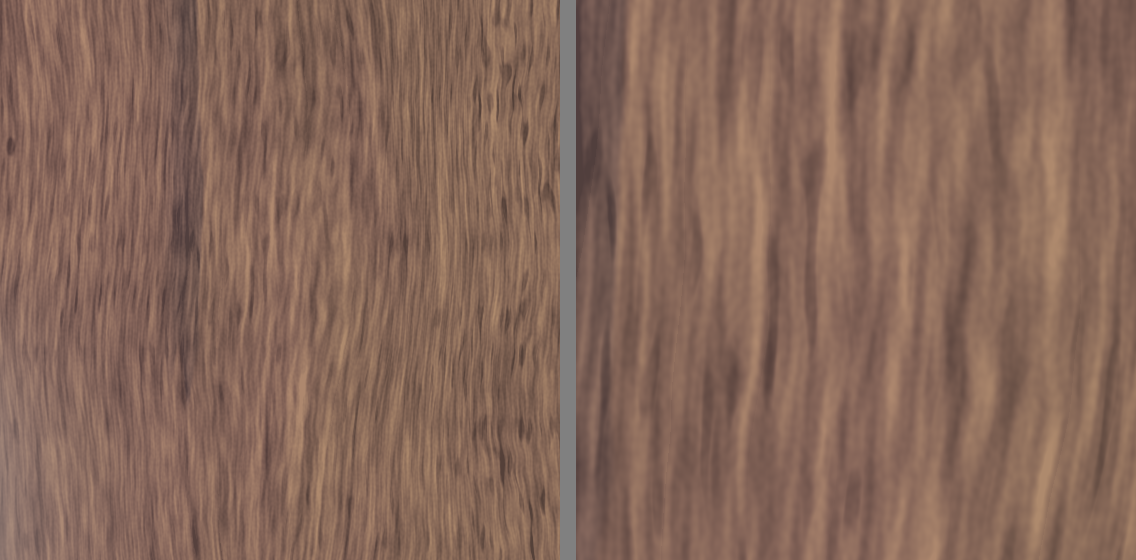
Left: the whole. Right: its middle third, enlarged.
Give the GLSL for this texture, as a Shadertoy shader.

```glsl
// Brown wood board with upright grain, a dark heart streak and a rough right side.
// Gradient noise stretched along y is layered from broad bands to fine fibres,
// on a swaying x axis; the summed tone then picks a colour from a wood ramp.

#define SWAY 0.040
#define BAND_FREQ 27.0
#define RING_FREQ 25.0
#define FIBRE_FREQ 125.0
#define BAND_GAIN 0.30
#define RING_GAIN 0.34
#define FIBRE_GAIN 0.52
#define PORE_GAIN 0.46
#define STREAK_GAIN 0.44
#define DARK_WOOD vec3(0.385, 0.290, 0.260)
#define MID_WOOD vec3(0.522, 0.397, 0.343)
#define LIGHT_WOOD vec3(0.655, 0.512, 0.415)

// Random gradient of a lattice point
vec2 gradientAt(vec2 cell) {
    vec3 p = fract(vec3(cell.xyx) * vec3(0.1031, 0.1030, 0.0973));
    p += dot(p, p.yzx + 33.33);
    float angle = 6.28318 * fract((p.x + p.y) * p.z);
    return vec2(cos(angle), sin(angle));
}

// Gradient noise, roughly -0.7 to 0.7
float noise(vec2 p) {
    vec2 i = floor(p), f = p - i;
    vec2 u = f * f * f * (f * (f * 6.0 - 15.0) + 10.0);
    vec2 e = vec2(0.0, 1.0);
    float low = mix(dot(gradientAt(i), f), dot(gradientAt(i + e.yx), f - e.yx), u.x);
    float high = mix(dot(gradientAt(i + e), f - e), dot(gradientAt(i + e.yy), f - e.yy), u.x);
    return mix(low, high, u.y);
}

// Soft bump of a given centre and half width
float bump(float x, float centre, float width) {
    float d = (x - centre) / width;
    return exp(-d * d);
}

// Grain axis: slow sway, small waviness, a little more on the rough side
float grainAxis(vec2 p, float rough) {
    float x = p.x + SWAY * noise(p * vec2(2.6, 2.0) + 3.7);
    x += 0.010 * noise(p * vec2(6.0, 4.0) + 11.3);
    x += (0.002 + 0.004 * rough) * noise(p * vec2(24.0, 20.0) + 29.1);
    return x - 0.045 * bump(p.x, 0.66, 0.16) * smoothstep(0.0, 0.5, p.y);
}

// Growth rings: bright lines with one crisp and one fading side
float rings(float x, float y) {
    float phase = x * RING_FREQ + 1.3 * noise(vec2(x * 9.0, y * 1.3) + 5.0);
    float f = fract(phase);
    float line = smoothstep(0.15, 0.75, f) * (1.0 - smoothstep(0.86, 1.0, f));
    float strength = 0.60 + 1.3 * noise(vec2(floor(phase) * 0.73, y * 2.2));
    return (line - 0.42) * max(strength, 0.0);
}

// Dark heart streak: crisp right edge, soft left edge, frayed lower end
float heartStreak(vec2 p) {
    float wobble = 0.020 * noise(vec2(1.7, p.y * 4.0)) + 0.006 * noise(vec2(8.3, p.y * 17.0));
    float d = p.x - 0.352 - wobble;
    float body = smoothstep(-0.085, -0.020, d) * (1.0 - smoothstep(-0.002, 0.004, d));
    float end = p.y + 0.12 * noise(vec2(p.x * 55.0, p.y * 3.0));
    return body * smoothstep(0.31, 0.36, end) * (0.85 + 0.7 * noise(vec2(p.x * 22.0, p.y * 4.0)));
}

void mainImage(out vec4 fragColor, in vec2 fragCoord) {
    vec2 p = fragCoord / iResolution.xy;
    float rough = bump(p.x, 0.93, 0.08);
    float x = grainAxis(p, rough);

    // Broad patches and medium bands
    float tone = 0.515 + 0.22 * noise(vec2(x * 5.0, p.y * 2.2) + 17.0);
    tone += BAND_GAIN * noise(vec2(x * BAND_FREQ, p.y * 2.8));
    tone += 0.34 * noise(vec2(x * 62.0, p.y * 4.5) + 41.0);

    // Rings, strongest in the middle of the board
    tone += RING_GAIN * rings(x, p.y) * (0.30 + 0.9 * bump(p.x, 0.52, 0.20));

    // Fine fibres, hair lines and surface speckle
    tone += FIBRE_GAIN * noise(vec2(x * FIBRE_FREQ, p.y * 8.0) + 73.0);
    tone += 0.38 * noise(vec2(x * 215.0, p.y * 22.0) + 131.0);
    tone += 0.13 * noise(p * vec2(230.0, 150.0) + 167.0);

    // Short dark pores, gathered in patches
    float pores = smoothstep(0.16, 0.42, noise(vec2(x * 110.0, p.y * 15.0) + 97.0));
    float gather = 0.55 + 0.8 * noise(p * vec2(8.0, 3.0) + 151.0);
    tone -= PORE_GAIN * pores * (gather + 0.35 * rough);

    // Ragged dark flecks between bright wood on the rough side
    float flecks = noise(vec2(x * 62.0, p.y * 19.0) + 53.0);
    float cluster = smoothstep(-0.25, 0.35, noise(p * vec2(11.0, 5.0) + 83.0));
    tone += rough * (0.07 - 0.60 * cluster * smoothstep(0.06, 0.32, flecks));

    // Heart streak with a bright rim on its right
    float streak = heartStreak(p);
    tone -= STREAK_GAIN * streak;
    tone += 0.16 * bump(p.x, 0.366, 0.010) * smoothstep(0.30, 0.45, p.y);

    // Small knot near the left edge
    float knot = length((p - vec2(0.019, 0.738)) / vec2(0.009, 0.019));
    tone -= 0.60 * (1.0 - smoothstep(0.55, 1.15, knot));

    // Wood ramp
    tone = clamp(tone, -0.20, 1.1);
    vec3 color = mix(DARK_WOOD, MID_WOOD, min(tone * 2.0, 1.0));
    color = mix(color, LIGHT_WOOD, max(tone * 2.0 - 1.0, 0.0));

    // Reddish left, olive right, cool streak and pale sheen at lower left
    float hue = smoothstep(0.15, 0.85, p.x + 0.4 * noise(p * vec2(7.0, 2.5) + 61.0));
    color += mix(vec3(0.000, -0.006, 0.006), vec3(0.000, 0.006, -0.005), hue);
    color += streak * vec3(-0.015, 0.000, 0.014);
    float sheen = exp(-p.x * 8.0) * (1.0 - smoothstep(0.10, 0.65, p.y));
    color = mix(color, vec3(0.62, 0.56, 0.54), 0.50 * sheen);

    fragColor = vec4(clamp(color, 0.0, 1.0), 1.0);
}
```
